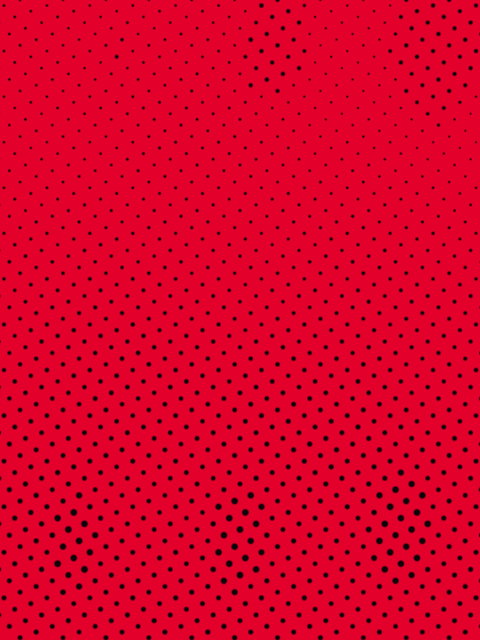
This pattern is drawn by a Shadertoy shader. Its source:

```glsl
float hash(vec2 p) {
    return fract(sin(dot(p, vec2(127.1, 311.7))) * 43758.5);
}

// Dot radius as a fraction of the canvas height
float dotRadius(vec2 p, vec2 cell) {
    // Dots shrink upward, most of all toward the right
    float radius = 2.85 - 1.45 * smoothstep(0.25, 0.85, p.y);
    radius -= 0.35 * smoothstep(0.3, 0.7, p.x) * smoothstep(0.5, 0.8, p.y);

    // Layered waves gather heavier dots into ragged clusters
    float wave = cos(25.0 * (p.x - 0.11 - 0.07 * p.y));
    wave += 2.5 * cos(8.2 * (p.y - 0.16));
    wave += 3.0 * (p.x - 0.4) * p.y;
    wave += 0.4 * (hash(cell) - 0.5);
    radius += smoothstep(2.75, 3.2, wave) * mix(0.95, 1.25, p.y);

    // Gentle drift and small differences between dots
    radius += 0.12 * sin(13.0 * p.x + 5.0 * p.y) * sin(11.0 * p.y - 4.0 * p.x);
    radius += 0.25 * (hash(cell + 9.0) - 0.5);
    return radius / 768.0;
}

void mainImage(out vec4 fragColor, in vec2 fragCoord) {
    vec2 p = fragCoord / iResolution.y;
    vec2 origin = vec2(0.375, 0.5286);
    vec2 gridUnit = vec2(0.00838, 0.0089);
    vec2 q = (p - origin) / gridUnit;
    float softness = max(0.0019, 0.7 / iResolution.y);
    float ink = 0.0;

    // Slanted screen: a dot every 8 units, each row shifted by 3
    for (int j = -1; j <= 1; j++) {
        float row = round(q.y) + float(j);
        float column = round((q.x - 3.0 * row) / 8.0);
        vec2 cell = vec2(3.0 * row + 8.0 * column, row);
        vec2 center = origin + cell * gridUnit;
        float edge = length(p - center) - dotRadius(center, cell);
        ink = max(ink, 1.0 - smoothstep(-softness, softness, edge));
    }

    vec3 red = vec3(0.89, 0.0, 0.17);
    vec3 black = vec3(0.04, 0.02, 0.03);
    fragColor = vec4(mix(red, black, ink), 1.0);
}
```
